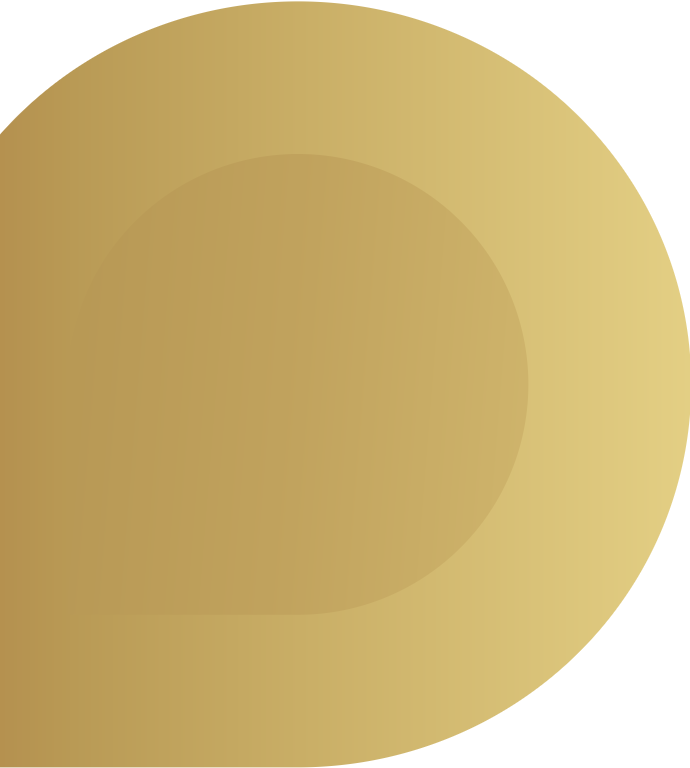
A Shadertoy shader for this background:

```glsl
// Nested golden teardrops: a pale disc with a square lower-left corner and a darker one inside.

// Signed distance to an ellipse whose lower-left quarter is filled out to a square corner.
float teardrop(vec2 p, vec2 radii) {
    vec2 q = p / radii;
    float reach = max(q.x, q.y) < 0.0 ? max(-q.x, -q.y) : length(q);
    return (reach - 1.0) * radii.y;
}

// Coverage of a shape, softened over about one pixel.
float coverage(float dist) {
    return clamp(0.5 - dist * iResolution.y, 0.0, 1.0);
}

// Horizontal ramp from bronze to light gold.
vec3 outerGold(float x) {
    vec3 gold = mix(vec3(0.708, 0.568, 0.310), vec3(0.725, 0.605, 0.335), clamp(x / 0.10, 0.0, 1.0));
    gold = mix(gold, vec3(0.788, 0.682, 0.400), clamp((x - 0.10) / 0.29, 0.0, 1.0));
    return mix(gold, vec3(0.892, 0.812, 0.518), clamp((x - 0.39) / 0.51, 0.0, 1.0));
}

// Slightly tilted, darker ramp for the inner shape.
vec3 innerGold(vec2 fromCenter) {
    float t = fromCenter.x - 0.08 * fromCenter.y;
    vec3 gold = mix(vec3(0.722, 0.600, 0.335), vec3(0.756, 0.638, 0.367), clamp((t + 0.28) / 0.28, 0.0, 1.0));
    return mix(gold, vec3(0.808, 0.704, 0.420), clamp(t / 0.30, 0.0, 1.0));
}

void mainImage(out vec4 fragColor, in vec2 fragCoord) {
    vec2 p = fragCoord / iResolution.y;
    vec2 fromCenter = p - vec2(0.388, 0.4995);

    // White ground, then the large shape, then the small one.
    vec3 color = vec3(1.0);
    color = mix(color, outerGold(p.x), coverage(teardrop(fromCenter, vec2(0.512, 0.4987))));
    color = mix(color, innerGold(fromCenter), coverage(teardrop(fromCenter, vec2(0.300))));

    fragColor = vec4(color, 1.0);
}
```
